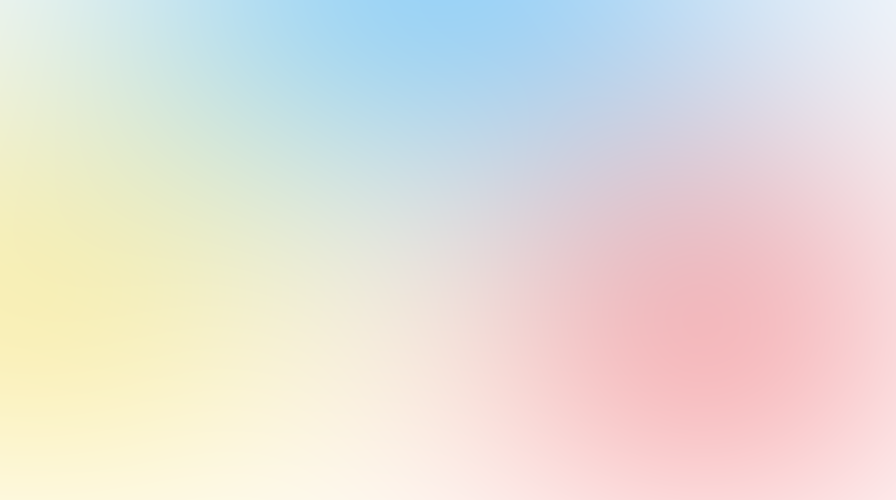
A WebGL 1 fragment shader for this background:

```glsl
precision highp float;
// Soft pastel backdrop: blue, yellow and pink glows tinting a near-white ground.

uniform vec2 u_resolution;

// Glow centres and radii, as fractions of the canvas
#define BLUE_CENTER vec2(0.49, 1.04)
#define BLUE_RADIUS vec2(0.395, 0.46)
#define YELLOW_CENTER vec2(0.02, 0.42)
#define YELLOW_RADIUS vec2(0.39, 0.49)
#define PINK_CENTER vec2(0.79, 0.34)
#define PINK_RADIUS vec2(0.28, 0.46)

// Colours
#define GROUND vec3(1.0, 0.998, 0.995)
#define BLUE vec3(0.61, 0.84, 0.995)
#define YELLOW vec3(0.985, 0.945, 0.72)
#define PINK vec3(0.975, 0.735, 0.75)

// Elliptical Gaussian that multiplies the ground by a tint
vec3 glow(vec2 uv, vec2 center, vec2 radius, vec3 tint) {
  vec2 d = (uv - center) / radius;
  return mix(vec3(1.0), tint, exp(-dot(d, d)));
}

void main() {
  vec2 uv = gl_FragCoord.xy / u_resolution;

  // Layer the tints like translucent washes
  vec3 color = GROUND;
  color *= glow(uv, BLUE_CENTER, BLUE_RADIUS, BLUE);
  color *= glow(uv, YELLOW_CENTER, YELLOW_RADIUS, YELLOW);
  color *= glow(uv, PINK_CENTER, PINK_RADIUS, PINK);

  gl_FragColor = vec4(color, 1.0);
}
```
